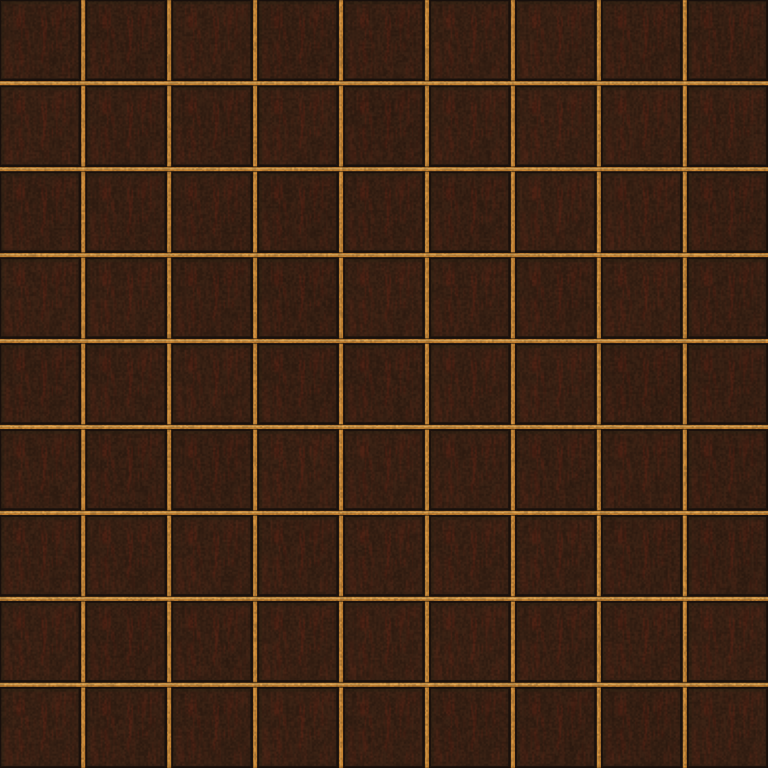
Give the GLSL for this pattern, as a WebGL 2 fragment shader.

```glsl
#version 300 es
precision highp float;

uniform vec2 u_resolution;
out vec4 fragColor;

const float TILES = 9.0;
const float PITCH = 0.1119;         // tile spacing, as a share of the canvas
const float STRIP_HALF = 0.025;     // the rest is in tile units
const float GROOVE = 0.046;
const float BEVEL = 0.095;
const float GRAIN_CONTRAST = 0.24;
const float SPECKLE = 0.30;
const float TILE_VARIATION = 0.05;

const vec3 WOOD = vec3(0.215, 0.125, 0.075);
const vec3 RED_GRAIN = vec3(0.262, 0.115, 0.068);
const vec3 OLIVE_EDGE = vec3(0.185, 0.125, 0.070);
const vec3 GROOVE_DARK = vec3(0.085, 0.055, 0.045);
const vec3 GOLD = vec3(0.73, 0.48, 0.18);
const vec3 PALE_GOLD = vec3(0.78, 0.61, 0.34);
const vec3 BRONZE = vec3(0.40, 0.27, 0.13);

float hash(vec2 p) {
    vec3 q = fract(vec3(p.xyx) * 0.1031);
    q += dot(q, q.yzx + 33.33);
    return fract((q.x + q.y) * q.z);
}

float valueNoise(vec2 p) {
    vec2 i = floor(p);
    vec2 f = fract(p);
    f = f * f * (3.0 - 2.0 * f);
    float low = mix(hash(i), hash(i + vec2(1.0, 0.0)), f.x);
    float high = mix(hash(i + vec2(0.0, 1.0)), hash(i + 1.0), f.x);
    return mix(low, high, f.y);
}

// Vertical grain shared by the tiles, with a small shift in tone per tile
vec3 woodColor(vec2 local, vec2 cell, float speckle) {
    float broad = valueNoise(local * vec2(13.0, 2.5) + 7.0);
    float fine = valueNoise(local * vec2(42.0, 7.0) + 31.0);
    float grain = 0.45 * broad + 0.55 * fine;
    vec2 fromCenter = abs(local - 0.5);
    float middle = 1.0 - smoothstep(0.22, 0.47, max(fromCenter.x, fromCenter.y));
    float redness = smoothstep(0.35, 0.75, grain) * (0.3 + 0.7 * middle);
    vec3 color = mix(WOOD, RED_GRAIN, redness);
    float tone = 1.0 + GRAIN_CONTRAST * (grain - 0.5) + SPECKLE * (speckle - 0.5);
    return color * (tone + TILE_VARIATION * (hash(cell + 5.0) - 0.5));
}

// Rounded strip; side runs from -1 to 1 across its width
vec3 stripColor(float side, float shine, float speckle) {
    float ridge = 1.0 - smoothstep(0.1, 0.6, abs(side - 0.25));
    vec3 color = mix(GOLD, PALE_GOLD, ridge * shine);
    color = mix(color, BRONZE, 0.65 * smoothstep(0.6, 1.0, abs(side)));
    return color * (1.0 + 0.9 * SPECKLE * (speckle - 0.5));
}

void main() {
    vec2 uv = gl_FragCoord.xy / u_resolution;
    vec2 grid = (uv - 0.5) / PITCH + 0.5 * TILES;
    vec2 cell = floor(grid);
    vec2 local = fract(grid);
    vec2 offset = grid - round(grid);
    vec2 lineDistance = abs(offset);
    vec2 pixel = 1.0 / (u_resolution * PITCH);
    float speckle = valueNoise(grid * 43.0);

    // Wood face with a soft olive bevel, broader at the left and top
    vec3 color = woodColor(local, cell, speckle);
    float litEdge = min(local.x, 1.0 - local.y);
    float farEdge = min(1.0 - local.x, local.y);
    float bevel = 1.0 - smoothstep(0.7 * BEVEL, BEVEL, min(litEdge, farEdge + 0.025));
    color = mix(color, OLIVE_EDGE * (0.85 + SPECKLE * speckle), 0.75 * bevel);

    // Dark groove around the face, deeper at the right and bottom
    float groove = 1.0 - smoothstep(GROOVE - 0.008, GROOVE + 0.010, min(litEdge, farEdge - 0.007));
    color = mix(color, GROOVE_DARK, 0.9 * groove);

    // Upright strips stop just short of the level strips that cross them
    vec2 cover = 1.0 - smoothstep(STRIP_HALF - 0.6 * pixel, STRIP_HALF + 0.6 * pixel, lineDistance);
    float notch = smoothstep(STRIP_HALF, STRIP_HALF + 0.018, lineDistance.y);
    vec3 upright = stripColor(-offset.x / STRIP_HALF, 0.45, speckle);
    vec3 level = stripColor(offset.y / STRIP_HALF, 0.95, speckle);
    color = mix(color, upright * mix(0.45, 1.0, notch), cover.x);
    color = mix(color, level, cover.y);

    fragColor = vec4(color, 1.0);
}
```
